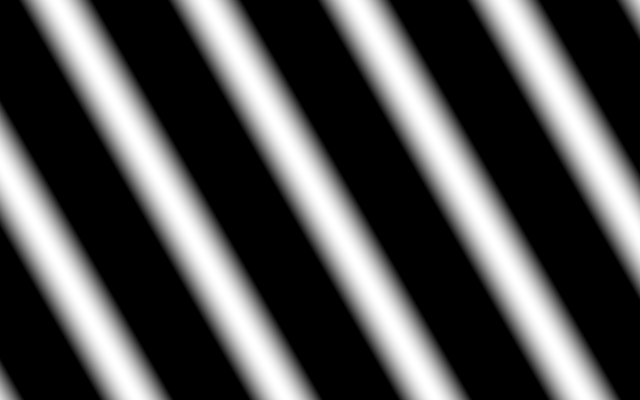
Reproduce this pattern procedurally as a Shadertoy shader.

```glsl
// Soft white diagonal bands on black, leaning 30 degrees from vertical.
// A cosine wave runs across the bands, with one crest through the canvas centre;
// its negative half is clipped to leave the flat black gaps.

const float TAU = 6.28318531;
const float BAND_ANGLE = TAU / 12.0;       // direction across the bands
const float BANDS_PER_HEIGHT = 3.093;      // repeats along that direction
const vec3 GAP_COLOR = vec3(0.0);
const vec3 BAND_COLOR = vec3(1.0);

// Clipped cosine: 1 on the crest, 0 through the gap
float bandProfile(float phase) {
    return max(cos(TAU * phase), 0.0);
}

void mainImage(out vec4 fragColor, in vec2 fragCoord) {
    // Centred coordinates in units of the canvas height
    vec2 p = (fragCoord - 0.5 * iResolution.xy) / iResolution.y;

    // Distance across the bands, counted in repeats
    vec2 across = vec2(cos(BAND_ANGLE), sin(BAND_ANGLE));
    float phase = dot(p, across) * BANDS_PER_HEIGHT;

    fragColor = vec4(mix(GAP_COLOR, BAND_COLOR, bandProfile(phase)), 1.0);
}
```
